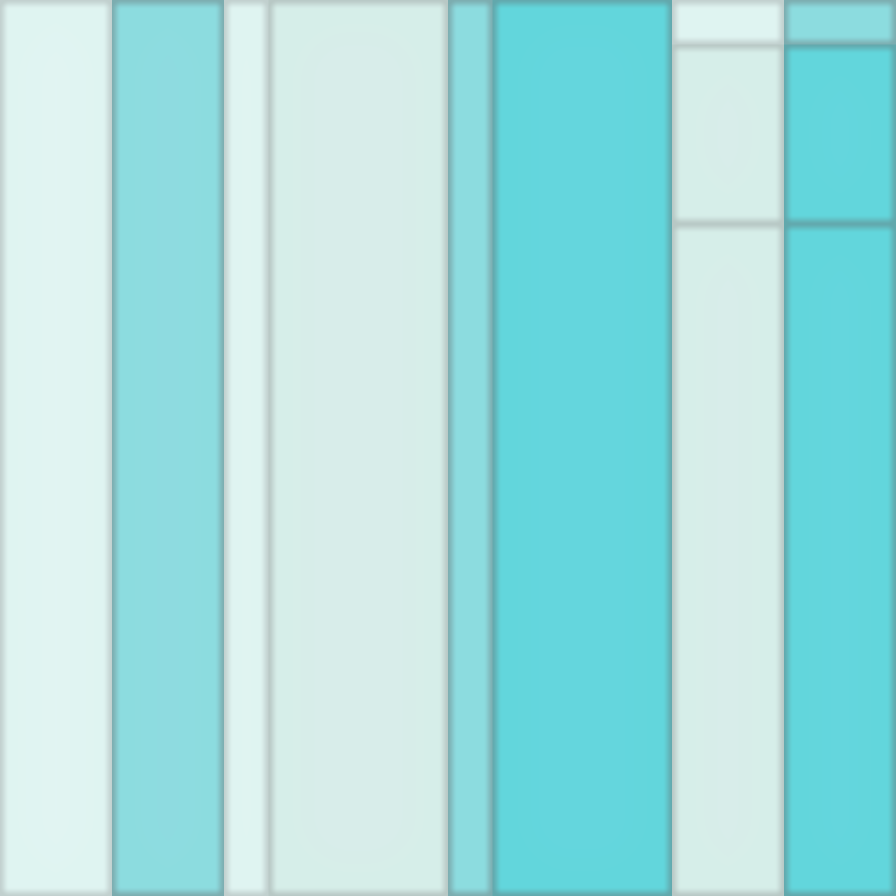
This background is drawn by a three.js fragment shader. Its source:

```glsl
// Draws tall mint and turquoise panels, the last quarter cut into short rows.
// Each quarter of the width is split into two panels; the distance to the panel
// border gives a soft grey bevel with rounded inner corners.
varying vec2 vUv;

// Panel colour in rgb, bevel strength in a
vec4 panelColor(bool teal, bool deep) {
  vec4 light = deep ? vec4(0.84, 0.932, 0.912, 0.26) : vec4(0.876, 0.957, 0.946, 0.24);
  vec4 strong = deep ? vec4(0.385, 0.84, 0.862, 0.38) : vec4(0.55, 0.862, 0.875, 0.37);
  return teal ? strong : light;
}

// Distance inward from the border, rounded within the given radius
float insetDistance(vec2 inset, float radius) {
  return radius - length(max(radius - inset, 0.0));
}

vec3 panels(vec2 p) {
  // Column: outer quarters split in half, inner ones at a fifth
  float quarter = clamp(floor(p.x * 4.0), 0.0, 3.0);
  bool first = quarter < 0.5;
  bool last = quarter > 2.5;
  bool outer = first || last;
  float left = quarter * 0.25;
  float split = left + (outer ? 0.125 : 0.05);
  bool right = p.x >= split;
  vec2 low = vec2(right ? split : left, 0.0);
  vec2 high = vec2(right ? left + 0.25 : split, 1.0);

  // Rows in the last quarter
  if (last) {
    low.y = p.y > 0.95 ? 0.95 : (p.y > 0.75 ? 0.75 : 0.0);
    high.y = p.y > 0.95 ? 1.0 : (p.y > 0.75 ? 0.95 : 0.75);
  }

  bool teal = outer ? right : quarter > 1.5;
  bool deep = last ? p.y <= 0.95 : (!first && right);
  vec4 panel = panelColor(teal, deep);

  // Faint cool tint towards the middle, then the grey bevel
  vec2 inset = min(p - low, high - p);
  float core = smoothstep(0.01, 0.08, insetDistance(inset, 0.09));
  vec3 color = panel.rgb + core * vec3(0.008, -0.002, 0.006);
  float bevel = 1.0 - smoothstep(-0.001, 0.0105, insetDistance(inset, 0.0105));
  return mix(color, vec3(0.38, 0.36, 0.37), bevel * panel.a);
}

void main() {
  // Average four nearby samples to smooth the panel borders
  vec3 color = vec3(0.0);
  for (int i = 0; i < 4; i++) {
    vec2 corner = vec2(mod(float(i), 2.0), floor(float(i) * 0.5)) - 0.5;
    color += panels(clamp(vUv + corner * 0.001, 0.0, 1.0));
  }
  gl_FragColor = vec4(color * 0.25, 1.0);
}
```
